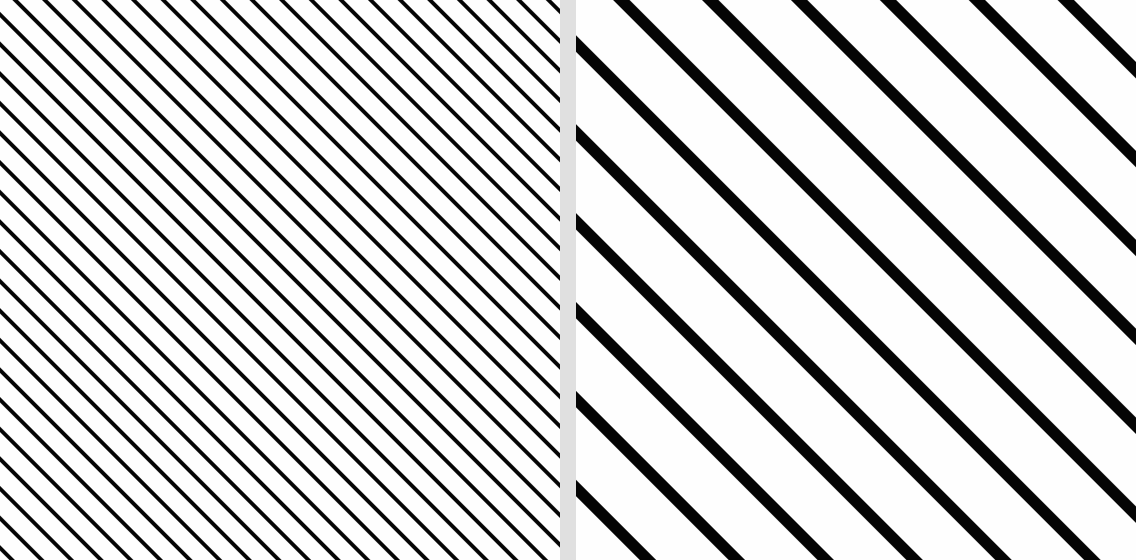
Left, the full canvas; right, a detail of the centre.
Write a WebGL 2 fragment shader that draws this pattern.

```glsl
#version 300 es
precision highp float;
// Thin black diagonal stripes, falling to the right, on a near-white ground.

uniform vec2 u_resolution;
out vec4 fragColor;

void main() {
    vec2 uv = gl_FragCoord.xy / u_resolution;

    // Stripe coordinate: constant along each 45-degree line, one unit per repeat
    float repeats = 18.9;
    float stripe = (uv.x + uv.y - 1.0) * repeats;

    // Distance to the nearest stripe centre, in repeats
    float dist = abs(fract(stripe - 0.01) - 0.5);

    // Size of one pixel across the stripes, for smooth edges
    float pixel = repeats * length(1.0 / u_resolution);
    float ink = 1.0 - smoothstep(-0.7, 0.7, (dist - 0.0925) / pixel);

    vec3 paper = vec3(0.995);
    vec3 black = vec3(0.015);
    fragColor = vec4(mix(paper, black, ink), 1.0);
}
```
